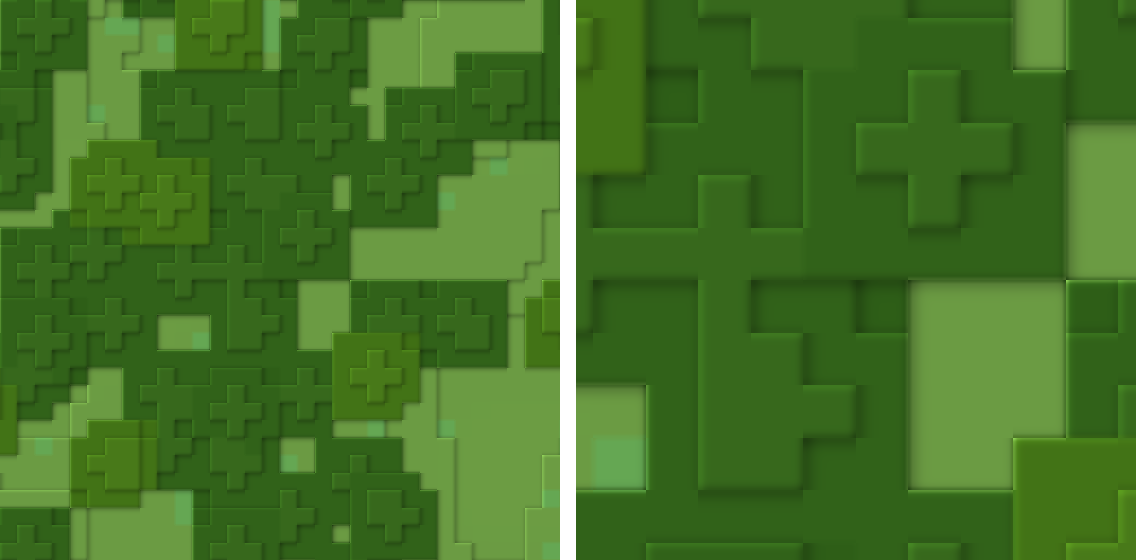
Left: the whole. Right: its middle third, enlarged.
Reproduce this pattern procedurally as a Shadertoy shader.

```glsl
// Top-down blocky woodland: square tree crowns with raised crosses on terraced grass.

const float CELLS = 32.0;          // cells across the canvas
const float PLOT = 4.0;            // cells per planting plot, one tree at most
const float SPARSE = 0.18;         // planting chance in clearings
const float DENSE = 0.84;          // planting chance in thickets
const float LIME_SHARE = 0.17;     // share of lime trees
const float TERRACES = 4.0;        // ground levels
const float TERRACE_SIZE = 9.0;    // cells per terrain undulation
const float CROWN_LEVEL = 6.0;     // lowest crown height
const float SOFTNESS = 0.09;       // half width of a cell border, in cells
const float RIM_WIDTH = 0.11;      // lit or dark rim, in cells
const float SHADE_WIDTH = 0.20;    // cast shade, in cells
const float RIM_GAIN = 0.19;
const float SHADE_GAIN = 0.20;

const vec3 GRASS = vec3(0.418, 0.605, 0.262);
const vec3 DRY_GRASS = vec3(0.425, 0.615, 0.262);
const vec3 TEAL_TUFT = vec3(0.395, 0.655, 0.325);
const vec3 DARK_LEAF = vec3(0.192, 0.383, 0.098);
const vec3 LIME_LEAF = vec3(0.260, 0.450, 0.085);
const vec3 CROSS_TINT = vec3(0.022, 0.026, 0.012);

float hash(vec2 p) {
    vec3 q = fract(vec3(p.xyx) * 0.1031);
    q += dot(q, q.yzx + 33.33);
    return fract((q.x + q.y) * q.z);
}

float noise(vec2 p) {
    vec2 i = floor(p), f = fract(p);
    f = f * f * (3.0 - 2.0 * f);
    vec2 e = vec2(0.0, 1.0);
    return mix(mix(hash(i), hash(i + e.yx), f.x),
               mix(hash(i + e.xy), hash(i + e.yy), f.x), f.y);
}

// Grass colour with its terrace height in w
vec4 ground(vec2 cell) {
    float level = floor(noise(cell / TERRACE_SIZE + 41.0) * TERRACES);
    vec3 col = mix(GRASS, DRY_GRASS, noise(cell / 12.0 + 75.0));
    float tuftChance = 0.22 * smoothstep(0.45, 0.8, noise(cell / 4.0 + 19.0));
    if (hash(cell + 307.0) < tuftChance) col = TEAL_TUFT;
    return vec4(col, level);
}

// Height of a crown above its base, negative outside the crown
float crownProfile(vec2 offset, vec2 cell) {
    vec2 a = abs(offset);
    float reach = max(a.x, a.y), ragged = hash(cell + 151.0);
    if (reach > 2.5) return -1.0;
    if (a.x + a.y > 3.5)                       // outer corners: gap, low or full
        return ragged < 0.18 ? -1.0 : (ragged < 0.6 ? 0.0 : 1.0);
    if (a.x + a.y < 1.5) return 2.0;           // raised cross
    return reach < 1.5 && ragged < 0.12 ? 2.0 : 1.0;
}

// Colour of the topmost surface of a cell, height in w
vec4 surface(vec2 cell) {
    vec4 top = ground(cell);
    vec2 home = floor(cell / PLOT);
    for (int y = -1; y <= 1; y++)
    for (int x = -1; x <= 1; x++) {
        vec2 plot = home + vec2(x, y);
        float chance = mix(SPARSE, DENSE, noise(plot / 2.5 + 63.0));
        if (hash(plot + 211.0) > chance) continue;
        vec2 shift = floor(3.0 * vec2(hash(plot + 17.0), hash(plot + 89.0)));
        float profile = crownProfile(cell - plot * PLOT - shift, cell);
        if (profile < 0.0) continue;
        bool lime = hash(plot + 131.0) < LIME_SHARE;
        float base = CROWN_LEVEL + (lime ? 1.5 : step(0.7, hash(plot + 173.0)));
        if (base + profile > top.w) {
            vec3 leaf = lime ? LIME_LEAF : DARK_LEAF;
            leaf += CROSS_TINT * (profile - 1.0) * (profile > 1.0 ? 1.0 : 0.6);
            top = vec4(leaf, base + profile);
        }
    }
    return top;
}

float falloff(float dist, float width) {
    return exp(-dist * dist / (width * width));
}

// Light from the upper left: bright rims facing it, dark rims and shade behind
float relief(float rise, float dist, bool facesLight) {
    float s = clamp(rise, -1.0, 1.0);
    float rim = RIM_GAIN * falloff(dist, RIM_WIDTH);
    float shade = SHADE_GAIN * falloff(dist, SHADE_WIDTH);
    if (s > 0.0) return (facesLight ? 1.0 : -0.8) * s * rim;
    return s * (facesLight ? shade : 0.5 * rim);
}

void mainImage(out vec4 fragColor, in vec2 fragCoord) {
    vec2 p = fragCoord / min(iResolution.x, iResolution.y) * CELLS + 8.0;
    vec2 cell = floor(p), f = p - cell;
    vec4 own = surface(cell);
    vec3 col = own.rgb;
    float light = 1.0;

    // Soften each border towards its neighbour and add the relief
    for (int k = 0; k < 4; k++) {
        float side = k < 2 ? -1.0 : 1.0;
        bool across = k % 2 == 0;
        vec4 near = surface(cell + (across ? vec2(side, 0.0) : vec2(0.0, side)));
        float along = across ? f.x : f.y;
        float dist = side < 0.0 ? along : 1.0 - along;
        col += 0.5 * (1.0 - smoothstep(0.0, SOFTNESS, dist)) * (near.rgb - own.rgb);
        light += relief(own.w - near.w, dist, across == (side < 0.0));
    }
    fragColor = vec4(clamp(col * light, 0.0, 1.0), 1.0);
}
```
